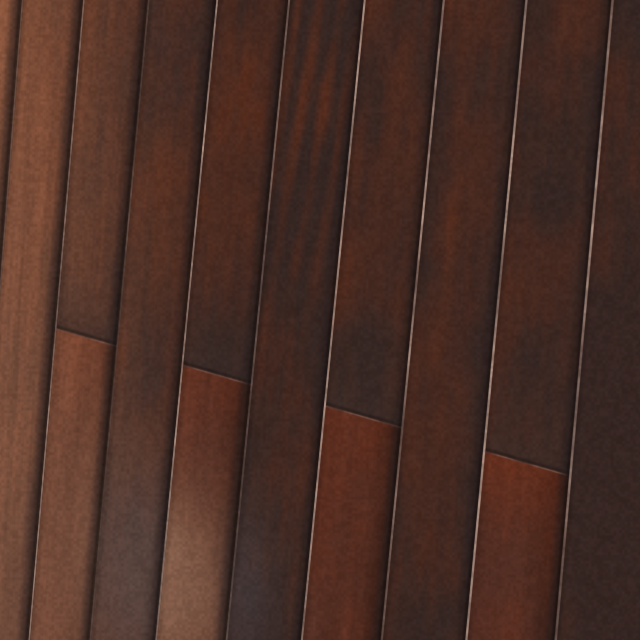
Give the GLSL for this texture, as a three.js fragment shader.

```glsl
// Dark glossy wooden planks seen at a slant, fanning wider to the right.
// A quadratic in x, blended from bottom to top, numbers the planks; each
// gets stained grain, a shadowed seam with a bright edge, and butt joints.
varying vec2 vUv;

float hash(vec2 p) {
  p = fract(p * vec2(0.1031, 0.1137));
  p += dot(p, p.yx + 33.33);
  return fract((p.x + p.y) * p.x * 17.0);
}

float noise(vec2 p) {
  vec2 i = floor(p), f = fract(p);
  f = f * f * (3.0 - 2.0 * f);
  return mix(mix(hash(i), hash(i + vec2(1, 0)), f.x),
             mix(hash(i + vec2(0, 1)), hash(i + vec2(1, 1)), f.x), f.y);
}

float fbm(vec2 p) {
  float sum = 0.0, amp = 0.5;
  for (int i = 0; i < 4; i++) {
    sum += amp * noise(p);
    p = p * 2.03 + 17.3;
    amp *= 0.5;
  }
  return sum / 0.94;
}

// Soft elliptical spot of light
float spot(vec2 center, vec2 size) {
  vec2 q = (vUv - center) / size;
  return exp(-dot(q, q));
}

void main() {
  float x = vUv.x, y = vUv.y;

  // Plank coordinate: solve x = c.x + c.y k + c.z k^2 for k
  vec3 c = mix(vec3(-0.0426, 0.0845, 0.00367), vec3(0.0352, 0.0931, 0.00277), y);
  float slope = sqrt(max(c.y * c.y + 4.0 * c.z * (x - c.x), 1e-5));
  float k = (slope - c.y) / (2.0 * c.z);
  float plank = floor(k), across = k - plank;
  float odd = mod(plank, 2.0);
  float seam = floor(k + 0.5);
  float seamDist = (k - seam) * slope;

  // Butt joints step down to the right on every other plank
  float above = y - (0.512 - 0.286 * x);
  float lower = odd * (1.0 - smoothstep(-0.003, 0.0015, above));

  // Stain blotches and long grain
  float blotch = fbm(vec2(k * 2.0 + plank * 5.0, y * 7.0) + 40.0);
  float grain = fbm(vec2(k * 11.0 + plank * 9.0 + y * 2.0, y * 5.0) + 90.0);
  float darkPlank = exp(-2.5 * (plank - 4.0) * (plank - 4.0));
  float warmth = 0.36 + 1.4 * (blotch - 0.5) + 0.5 * (grain - 0.5)
               + 0.4 * (y - 0.45) - 0.3 * smoothstep(0.6, 1.0, x) - 0.2 * darkPlank;
  warmth += 0.35 * darkPlank * smoothstep(0.4, 0.7, y) * sin(k * 22.0 - y * 14.0);
  vec3 coolBrown = vec3(0.212, 0.148, 0.134);
  vec3 redBrown = vec3(0.335, 0.172, 0.115);
  vec3 col = mix(coolBrown, redBrown, clamp(warmth, 0.0, 1.0));

  // Redder boards below the joints
  float fresh = clamp(exp(min(above, 0.0) * 6.0) * 0.8 + blotch - 0.5, 0.0, 1.0);
  vec3 newBoard = mix(vec3(0.315, 0.175, 0.135), vec3(0.395, 0.185, 0.12), fresh);
  newBoard *= 0.9 + 0.2 * grain;
  newBoard *= 1.0 - 0.3 * smoothstep(0.55, 1.0, across);
  col = mix(col, newBoard, lower);

  // Light from the left, hazy reflections at the bottom
  float glow = pow(1.0 - smoothstep(-0.1, 0.41, x), 1.3);
  vec3 leftLight = mix(vec3(0.51, 0.34, 0.26), vec3(0.56, 0.35, 0.25), y);
  col = mix(col, leftLight * (0.88 + 0.24 * grain), glow * (0.8 + 0.3 * blotch));
  vec3 haze = mix(vec3(0.37, 0.295, 0.275), vec3(0.55, 0.40, 0.32), odd);
  float hazeAmount = spot(vec2(0.28, 0.08), vec2(0.11, 0.16))
                   + 0.5 * spot(vec2(0.17, 0.16), vec2(0.09, 0.17));
  col = mix(col, haze, min(hazeAmount, 1.0) * (0.45 + 0.5 * blotch));
  col = mix(col, vec3(0.25, 0.23, 0.25), 0.4 * spot(vec2(0.39, 0.07), vec2(0.035, 0.10)));

  // Dull grey ends just above the joints
  float dull = odd * exp(-max(above, 0.0) * 15.0) * (1.0 - lower);
  col = mix(col, vec3(0.225, 0.17, 0.158), dull * 0.7);

  // Joint: thin dark gap over a broken, worn edge
  float jointWear = smoothstep(0.1, 0.8, noise(vec2(x * 38.0, 3.0)));
  col *= 1.0 - odd * 0.25 * exp(-pow((above - 0.003) / 0.003, 2.0));
  col = mix(col, vec3(0.50, 0.35, 0.30),
            odd * (0.15 + 0.5 * jointWear) * exp(-pow((above + 0.001) / 0.0016, 2.0)));

  // Seam: soft shadow on the left, tight dark gap, thin worn bevel
  float shadow = smoothstep(-0.024, -0.006, seamDist) * (1.0 - smoothstep(-0.001, 0.003, seamDist));
  col = mix(col, vec3(0.145, 0.108, 0.105), shadow * 0.62);
  col *= 1.0 - 0.3 * exp(-pow((seamDist + 0.004) / 0.003, 2.0));
  col *= 1.0 - 0.12 * exp(-pow((seamDist - 0.004) / 0.004, 2.0));

  float evenSeam = 1.0 - mod(seam, 2.0);
  float shine = mix(0.85, mix(0.35, 0.8, smoothstep(0.25, 0.7, x)), evenSeam);
  shine *= mix(0.75, 1.0, smoothstep(0.1, 0.4, x));
  shine *= 0.6 + 0.6 * noise(vec2(seam * 7.0 + 5.0, y * 9.0));
  shine *= 0.8 + 0.4 * noise(vec2(seam * 3.0 + 8.0, y * 70.0));
  shine *= 1.0 - 0.35 * evenSeam * (1.0 - smoothstep(-0.05, 0.05, above));
  float halfWidth = mix(0.0012, 0.0021, x);
  float bevel = 1.0 - smoothstep(halfWidth * 0.3, halfWidth * 1.6, abs(seamDist));
  col = mix(col, vec3(0.66, 0.55, 0.50), bevel * min(shine, 1.0));

  // Fine speckle
  col *= 0.93 + 0.14 * noise(vUv * 230.0);
  col += 0.016 * (noise(vUv * 110.0 + 11.0) - 0.5);

  gl_FragColor = vec4(col, 1.0);
}
```
